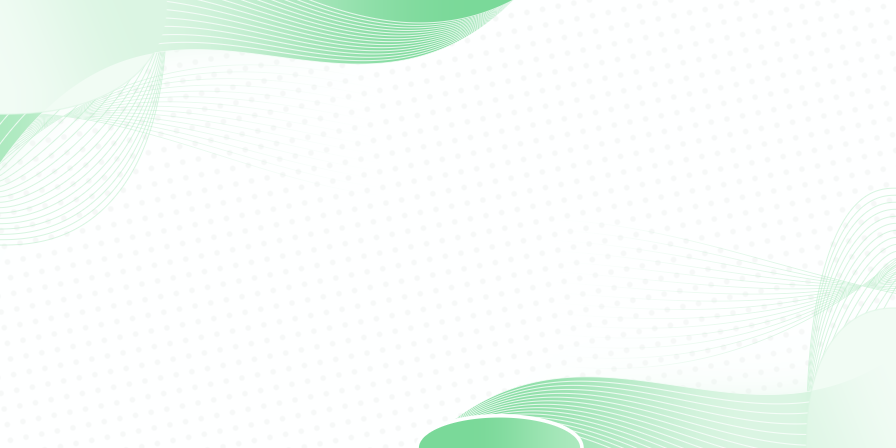
A WebGL 1 fragment shader for this background:

```glsl
precision highp float;
// Mint waves in two opposite corners of a white, softly dotted backdrop.
// Each corner mixes a filled ribbon, a rounded lobe and two families of fine
// lines; ribbons and fans are cubic curves, lobes are superellipses.
uniform vec2 u_resolution;

const vec3 WHITE = vec3(0.995, 1.0, 1.0);
const vec3 FROST = vec3(0.945, 0.987, 0.958);
const vec3 MINT = vec3(0.86, 0.962, 0.89);
const vec3 LEAF = vec3(0.68, 0.915, 0.75);
const vec3 DEEP = vec3(0.48, 0.85, 0.60);
const float LINES = 15.0;

// Coverage of a filled shape and of a thin line, from a signed distance.
float fill(float d, float aa) {
  return clamp(0.5 - d / aa, 0.0, 1.0);
}

float stroke(float d, float halfWidth, float aa) {
  return fill(abs(d) - halfWidth, aa) * min(1.0, 2.0 * halfWidth / aa + 0.2);
}

// Approximate distance to a cubic height curve with control heights c.
float curveDist(vec2 q, vec4 c, float span) {
  float t = q.x / span;
  float s = 1.0 - t;
  float height = dot(c, vec4(s * s * s, 3.0 * s * s * t, 3.0 * s * t * t, t * t * t));
  vec3 step3 = c.yzw - c.xyz;
  float slope = 3.0 * dot(step3, vec3(s * s, 2.0 * s * t, t * t)) / span;
  return (q.y - height) / sqrt(1.0 + slope * slope);
}

// Approximate distance to a superellipse centred on the corner.
float lobeDist(vec2 q, vec2 radii, float power) {
  vec2 u = max(abs(q) / radii, 1e-4);
  float g = pow(pow(u.x, power) + pow(u.y, power), 1.0 / power);
  vec2 grad = pow(u / g, vec2(power - 1.0)) / radii;
  return (g - 1.0) / length(grad);
}

// Evenly blended lines between two cubic curves.
float fanLines(vec2 q, vec4 first, vec4 last, float span, float halfWidth, float aa) {
  float ink = 0.0;
  for (float i = 0.0; i < LINES; i++) {
    vec4 c = mix(first, last, i / (LINES - 1.0));
    ink = max(ink, stroke(curveDist(q, c, span), halfWidth, aa));
  }
  return ink;
}

// Lines swelling from a straight diagonal to a full round sweep.
float sweepLines(vec2 q, float width, vec2 heights, float aa) {
  float ink = 0.0;
  for (float i = 0.0; i < LINES; i++) {
    float k = i / (LINES - 1.0);
    float d = lobeDist(q, vec2(width, mix(heights.x, heights.y, k)), mix(1.0, 2.4, k));
    ink = max(ink, stroke(d, 0.0011, aa));
  }
  return ink;
}

// Tilted square grid of faint round dots.
float dotGrid(vec2 p, float aa) {
  const float CELL = 0.0356;
  vec2 axis = vec2(0.981, 0.195);
  vec2 r = p - vec2(0.68, 0.547);
  r = vec2(dot(r, axis), dot(r, vec2(-axis.y, axis.x)));
  vec2 cell = (fract(r / CELL + 0.5) - 0.5) * CELL;
  return fill(length(cell) - 0.0062, aa * 1.5);
}

// Fine line work behind the solid shapes of a corner.
vec3 drawMesh(vec3 col, vec2 q, float width, vec2 heights, vec4 fanA, vec4 fanB, float span, float aa) {
  float sweep = sweepLines(q, width, heights, aa);
  float fan = fanLines(q, fanA, fanB, span, 0.0009, aa);
  float fade = 1.0 - smoothstep(0.05, span, q.x);
  col = mix(col, LEAF, 0.48 * sweep);
  return mix(col, LEAF, 0.5 * fan * fade);
}

// Ribbon with white contour lines, then the lobe overlapping it.
vec3 drawWave(vec3 col, vec2 q, vec4 wave, float span, vec2 radii, float aa) {
  float edge = curveDist(q, wave, span);
  float ribbon = fill(edge, aa);
  float lobeEdge = lobeDist(q, radii, 2.3);
  float lobe = fill(lobeEdge, aa);

  float haze = exp(-max(edge, 0.0) * 30.0) * (1.0 - smoothstep(0.2, 0.9, q.x));
  col = mix(col, MINT, 0.3 * haze);

  vec3 tint = mix(MINT, DEEP, smoothstep(0.3, 1.05, q.x));
  tint = mix(LEAF, tint, smoothstep(0.0, 0.24, q.x));
  float contour = fanLines(q, wave, vec4(-0.25, -0.25, 0.2, 0.0), span, 0.0012, aa);
  tint = mix(tint, WHITE, 0.75 * contour);
  col = mix(col, tint, ribbon);

  vec3 inner = mix(FROST, MINT, smoothstep(0.0, 0.37, q.x + 0.4 * max(0.0, 0.2 - q.y)));
  col = mix(col, mix(FROST, inner, ribbon), lobe);
  return mix(col, MINT, 0.6 * stroke(lobeEdge, 0.0015, aa));
}

void main() {
  vec2 p = gl_FragCoord.xy / u_resolution * vec2(2.0, 1.0);
  float aa = 1.0 / u_resolution.y;
  vec3 col = mix(WHITE, vec3(0.955, 0.963, 0.96), 0.75 * dotGrid(p, aa));

  // Upper left corner, measured right and down.
  vec2 q = vec2(p.x, 1.0 - p.y);
  col = drawMesh(col, q, 0.372, vec2(0.38, 0.547),
    vec4(0.365, 0.1, 0.12, 0.19), vec4(0.255, 0.235, 0.42, 0.44), 0.89, aa);
  col = drawWave(col, q, vec4(0.365, -0.177, 0.378, 0.0), 1.146, vec2(0.372, 0.255), aa);

  // Lower right corner, measured left and up.
  q = vec2(2.0 - p.x, p.y);
  col = drawMesh(col, q, 0.2, vec2(0.36, 0.58),
    vec4(0.42, 0.2, 0.15, 0.19), vec4(0.345, 0.4, 0.51, 0.51), 0.8, aa);
  col = drawWave(col, q, vec4(0.208, -0.044, 0.362, 0.0), 1.057, vec2(0.2, 0.3125), aa);

  // Bright hump with a white rim under the lower ribbon.
  float hump = lobeDist(q - vec2(0.885, 0.0), vec2(0.18, 0.068), 2.0);
  col = mix(col, WHITE, fill(hump - 0.008, aa));
  col = mix(col, mix(LEAF, DEEP, smoothstep(0.68, 0.95, q.x)), fill(hump, aa));

  gl_FragColor = vec4(col, 1.0);
}
```
